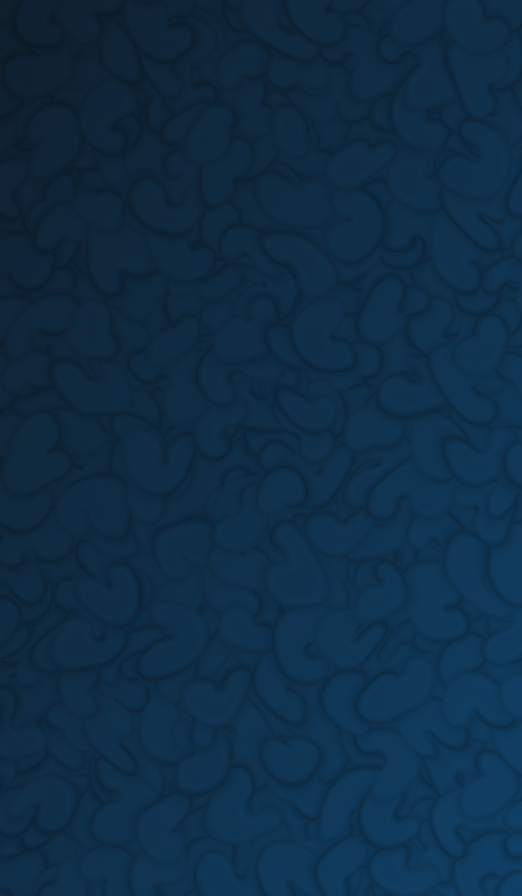
A Shadertoy shader for this pattern:

```glsl
vec3 hash3(vec2 cell) {
    vec3 k = vec3(dot(cell, vec2(127.1, 311.7)),
                  dot(cell, vec2(269.5, 183.3)),
                  dot(cell, vec2(419.2, 371.9)));
    return fract(sin(k) * 43758.5453);
}

// Distance to a thick, tapered arc with round ends
float arcDistance(vec2 p, float aperture, float radius, float thickness) {
    vec2 tip = vec2(sin(aperture), cos(aperture));
    float taper = 0.18 * clamp(p.x, -0.5, 0.5);
    p.x = abs(p.x);
    float d = tip.y * p.x > tip.x * p.y ? length(p - tip * radius)
                                        : abs(length(p) - radius);
    return d - thickness - taper;
}

// Paints one layer of curled lobes over the shade below
float paintLobes(vec2 p, float layer, float shade) {
    p += layer * vec2(0.37, 0.61);
    vec2 home = floor(p);
    for (int j = -1; j <= 1; j++) {
        for (int i = -1; i <= 1; i++) {
            vec2 cell = home + vec2(i, j);
            vec3 place = hash3(cell + layer * 17.3);
            vec3 form = hash3(cell + layer * 31.7 + 5.1);
            vec2 q = p - cell - 0.5 - (place.xy - 0.5) * 0.6;
            float angle = 6.2832 * place.z;
            float c = cos(angle), s = sin(angle);
            float d = arcDistance(mat2(c, -s, s, c) * q, mix(0.6, 1.9, form.x),
                                  mix(0.28, 0.42, form.y), mix(0.23, 0.32, form.z));

            // Narrow groove that fades along parts of the outline
            float strength = 0.65 + 0.3 * sin(atan(q.y, q.x) + 6.2832 * form.y);
            float groove = strength * exp(-max(d, 0.0) * 12.0);
            groove *= 1.0 - smoothstep(0.2, 0.35, d);
            shade = min(shade, 1.02 - 0.28 * groove);

            // Dark edge, pale rim, flat middle, light from the upper left
            float depth = max(-d, 0.0);
            float body = 1.0 + 0.04 * exp(-pow((depth - 0.11) / 0.06, 2.0))
                       + 0.03 * dot(q, vec2(-0.5, 0.8));
            body -= 0.22 * strength * exp(-depth * 17.0);
            shade = mix(shade, body, smoothstep(0.035, -0.035, d));
        }
    }
    return shade;
}

void mainImage(out vec4 fragColor, in vec2 fragCoord) {
    vec2 uv = fragCoord / iResolution.xy;
    vec2 p = fragCoord / iResolution.x * 8.4;

    // Uneven, organic outlines
    p += 0.12 * sin(p.yx * 2.3 + vec2(0.4, 1.9)) + 0.04 * sin(p.yx * 5.1 + p);

    float shade = 0.98;
    for (int layer = 0; layer < 3; layer++) {
        shade = paintLobes(p, float(layer), shade);
    }

    // Diagonal glow from the dark upper left to the blue lower right
    float glow = 0.5 * (uv.x + 1.0 - uv.y);
    vec3 nightBlue = vec3(0.058, 0.123, 0.177);
    vec3 deepBlue = vec3(0.063, 0.250, 0.400);
    fragColor = vec4(mix(nightBlue, deepBlue, glow) * shade, 1.0);
}
```
